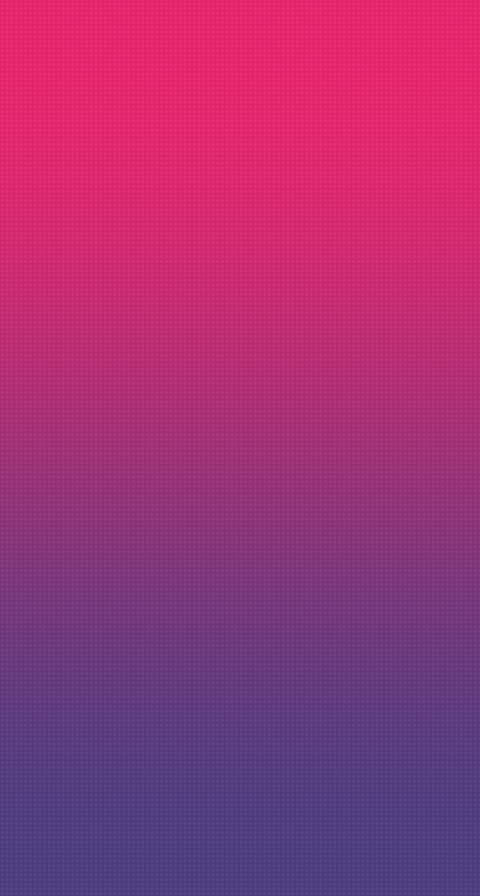
Write a Shadertoy shader that draws this background.

```glsl
const vec3 TOP_COLOR = vec3(0.897, 0.157, 0.432);
const vec3 BOTTOM_COLOR = vec3(0.308, 0.246, 0.506);
const float FADE_START = 0.018;   // height where the blend begins
const float FADE_END = 0.930;     // height where the blend ends
const float DOT_COLUMNS = 102.5;  // dots across the width
const float DOT_RADIUS = 0.31;    // in lattice cells
const float DOT_SOFTNESS = 0.15;  // least edge width, in lattice cells
const float DOT_GLOW = 0.040;     // brightness of a dot above the ground
const float PI = 3.1415927;

// Coverage of an upright square dot lattice, softened by the pixel footprint
float dotLattice(vec2 p, float pixel) {
    float d = length(fract(p) - 0.5) - DOT_RADIUS;
    float soft = max(0.5 * pixel, DOT_SOFTNESS);
    return 1.0 - smoothstep(-soft, soft, d);
}

void mainImage(out vec4 fragColor, in vec2 fragCoord) {
    // Vertical blend
    float height = fragCoord.y / iResolution.y;
    vec3 color = mix(BOTTOM_COLOR, TOP_COLOR, smoothstep(FADE_START, FADE_END, height));

    // Fine dots, balanced around the mean so the blend keeps its brightness
    float pixel = DOT_COLUMNS / iResolution.x;
    float dots = dotLattice(fragCoord * pixel, pixel);
    float meanCoverage = PI * DOT_RADIUS * DOT_RADIUS;
    color += DOT_GLOW * (dots - meanCoverage);

    fragColor = vec4(clamp(color, 0.0, 1.0), 1.0);
}
```
